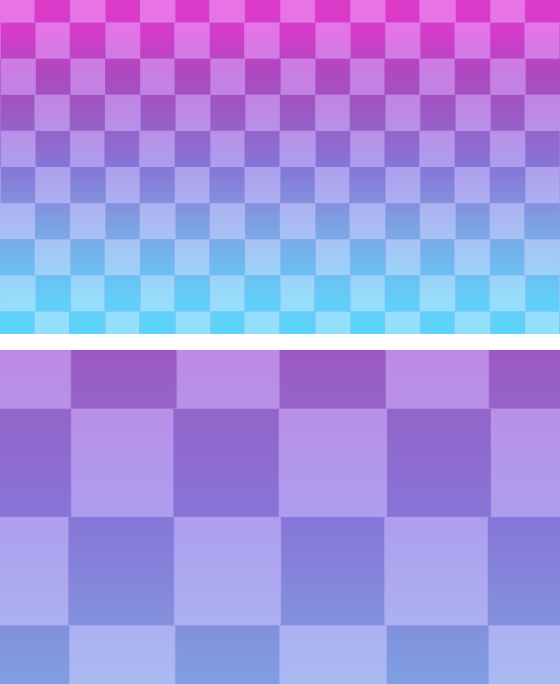
Top, the full canvas; bottom, a detail of the centre.
A WebGL 2 fragment shader for this pattern:

```glsl
#version 300 es
precision highp float;
// Checkerboard of 16 columns by 9.25 rows, centred vertically, over a
// vertical magenta-violet-cyan gradient. Light cells are a pale veil;
// hashed offsets make the column edges slightly uneven in each row.
uniform vec2 u_resolution;
out vec4 fragColor;

float hash(vec2 p) {
    vec3 q = fract(vec3(p.xyx) * 0.1031);
    q += dot(q, q.yzx + 33.33);
    return fract((q.x + q.y) * q.z);
}

// Colour of the dark cells; t runs from 0 at the top to 1 at the bottom
vec3 gradient(float t) {
    vec3 stops[11] = vec3[11](
        vec3(0.875, 0.225, 0.785), vec3(0.830, 0.235, 0.790),
        vec3(0.700, 0.275, 0.755), vec3(0.630, 0.325, 0.755),
        vec3(0.580, 0.395, 0.795), vec3(0.525, 0.460, 0.845),
        vec3(0.515, 0.560, 0.865), vec3(0.485, 0.655, 0.900),
        vec3(0.430, 0.735, 0.940), vec3(0.385, 0.810, 0.970),
        vec3(0.365, 0.830, 0.980));
    float x = clamp(t, 0.0, 1.0) * 10.0;
    int i = min(int(x), 9);
    return mix(stops[i], stops[i + 1], x - float(i));
}

// +1 for even, -1 for odd
float paritySign(float n) {
    return 1.0 - 2.0 * mod(n, 2.0);
}

void main() {
    vec2 uv = gl_FragCoord.xy / u_resolution;
    vec2 cells = vec2(16.0, 9.25);
    vec2 grid = (uv - vec2(0.0, 0.5)) * cells;
    vec2 pixel = cells / u_resolution;

    // Signed distance to the nearest cell edges, in cells
    vec2 edge = floor(grid + 0.5);
    float wobble = (hash(vec2(edge.x, floor(grid.y)) + 40.0) - 0.5) * 0.045;
    vec2 d = grid - edge - vec2(wobble, 0.0);

    // The product of two smoothed square waves gives the checks
    vec2 side = clamp(d / (0.5 * pixel), -1.0, 1.0);
    float light = 0.5 + 0.5 * side.x * side.y
                * paritySign(edge.x) * paritySign(edge.y);

    vec3 color = gradient(1.0 - uv.y);
    vec3 veil = mix(color, vec3(1.0), vec3(0.33, 0.29, 0.55));
    color = mix(color, veil, light);

    // Faint lilac seams between the cells
    vec2 seam = 1.0 - smoothstep(vec2(0.0), 0.012 + 0.5 * pixel, abs(d));
    color = mix(color, vec3(0.69, 0.56, 0.97), 0.22 * max(seam.x, seam.y));

    fragColor = vec4(color, 1.0);
}
```
